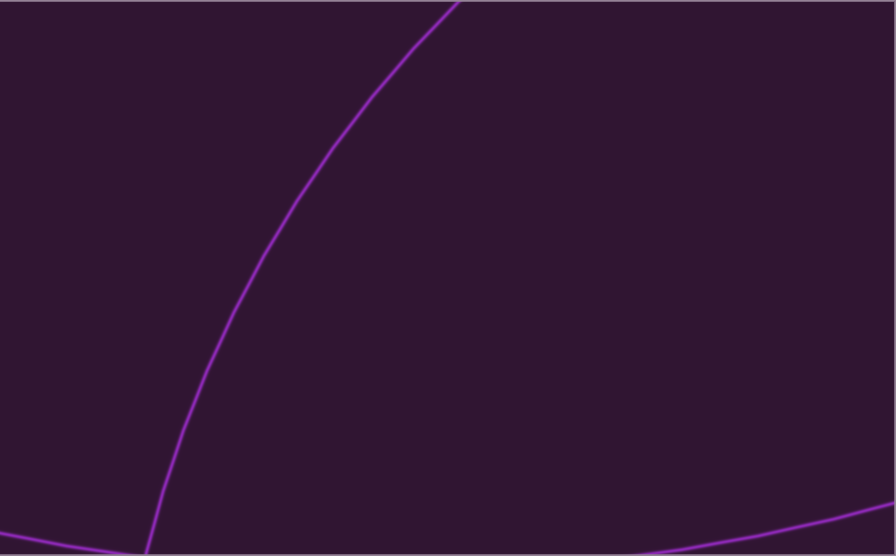
A Shadertoy shader for this background:

```glsl
// A flat dark plum field crossed by two thin violet arcs of very large circles,
// with a pale hairline along the top, right and bottom edges.
// Each arc is a many-sided polygon, found by folding the angle into one sector.

const vec3 PLUM   = vec3(0.190, 0.083, 0.198);
const vec3 VIOLET = vec3(0.555, 0.160, 0.715);
const vec3 PALE   = vec3(0.580, 0.510, 0.590);

const float LINE_SOFTNESS = 0.0037;
const float FRAME_WIDTH   = 0.00314;

// Coverage of a shape from its signed distance, softened over one pixel.
float coverage(float dist, float pixel) {
    return clamp(0.5 - dist / pixel, 0.0, 1.0);
}

// Distance to a regular polygon outline with corners on the given radius.
// One corner lies at the angle "corner", the next ones "sector" apart;
// angles are measured from the direction "axis".
float polygonDistance(vec2 p, vec2 center, float radius, vec2 axis, float corner, float sector) {
    vec2 q = p - center;
    float angle = atan(axis.x * q.y - axis.y * q.x, dot(axis, q));
    float folded = mod(angle - corner, sector) - 0.5 * sector;
    return abs(length(q) * cos(folded) - radius * cos(0.5 * sector));
}

// Thin line with a soft bell-shaped profile.
float softLine(float dist, float width) {
    float t = dist / width;
    return exp(-t * t);
}

// Distance to the nearest of the top, right and bottom edges.
float edgeDistance(vec2 p, float aspect) {
    return min(aspect - p.x, min(p.y, 1.0 - p.y));
}

void mainImage(out vec4 fragColor, in vec2 fragCoord) {
    // Canvas height is one unit
    float pixel = 1.0 / iResolution.y;
    float aspect = iResolution.x * pixel;
    vec2 p = fragCoord * pixel;

    // Steep arc on the left, shallow bowl along the bottom
    float steepArc = polygonDistance(p, vec2(2.2899, -0.4876), 2.0857,
                                     vec2(-1.0, 0.0), radians(-16.84), radians(3.167));
    float bowlArc = polygonDistance(p, vec2(0.6933, 3.3715), 3.4020,
                                    vec2(0.0, -1.0), radians(9.02), radians(2.34));
    float lineWidth = max(LINE_SOFTNESS, 0.7 * pixel);
    vec3 color = mix(PLUM, VIOLET, softLine(min(steepArc, bowlArc), lineWidth));

    // Pale hairline on three sides
    float frame = edgeDistance(p, aspect) - FRAME_WIDTH;
    color = mix(color, PALE, coverage(frame, pixel));

    fragColor = vec4(color, 1.0);
}
```
